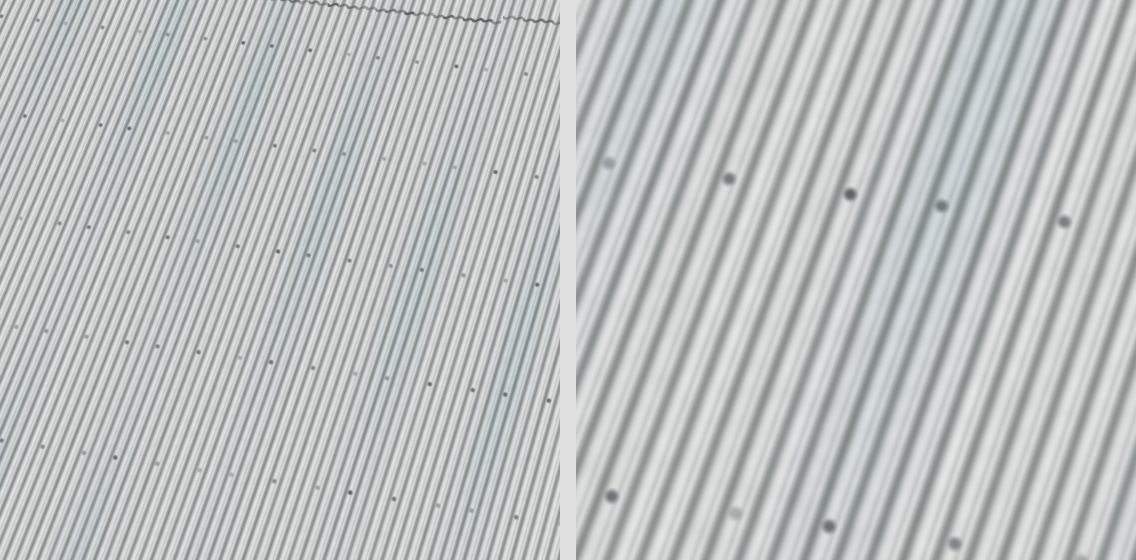
Left, the full canvas; right, a detail of the centre.
Reproduce this texture procedurally as a WebGL 2 fragment shader.

```glsl
#version 300 es
precision highp float;

uniform vec2 u_resolution;
out vec4 fragColor;

// Perspective of the panels: one unit is a panel across, a rivet row up
const vec2 VIEW_CENTER = vec2(0.551, 0.544);
const vec2 ACROSS_AXIS = vec2(0.2001, -0.0257);
const vec2 UP_AXIS = vec2(0.0652, 0.1857);
const vec2 DEPTH_SLOPE = vec2(-0.010, 0.0262);

// Ribs
const float RIBS_PER_PANEL = 11.0;
const float RIB_PHASE = 0.40;
const float GROOVE_HALF_WIDTH = 0.27;
const vec3 GROOVE_COLOR = vec3(0.535, 0.548, 0.545);
const vec3 SHEET_COLOR = vec3(0.803, 0.810, 0.808);
const vec3 CREST_COLOR = vec3(0.872, 0.876, 0.874);

// Rivets and sheet end
const float RIVET_STEP = 4.0;
const float RIVET_RADIUS = 0.0058;
const vec3 RIVET_COLOR = vec3(0.34, 0.36, 0.37);
const float SEAM_ROW = 2.50;
const float SEAM_JUMP = 0.06;
const float SEAM_HALF_WIDTH = 0.024;
const vec3 SEAM_COLOR = vec3(0.33, 0.34, 0.34);

// Weathering
const vec3 OVERLAP_TINT = vec3(0.925, 0.955, 0.975);
const float RIB_VARIATION = 0.16;
const float MOTTLE_AMOUNT = 0.035;

float hash(vec2 p) {
    vec3 q = fract(vec3(p.xyx) * 0.1031);
    q += dot(q, q.yzx + 33.33);
    return fract((q.x + q.y) * q.z);
}

// Distance to the nearest scattered point
float cellular(vec2 p) {
    vec2 cell = floor(p);
    float nearest = 2.0;
    for (int j = -1; j <= 1; j++) {
        for (int i = -1; i <= 1; i++) {
            vec2 id = cell + vec2(i, j);
            vec2 point = id + vec2(hash(id), hash(id + 71.0));
            nearest = min(nearest, distance(p, point));
        }
    }
    return nearest;
}

// Canvas position to panel and row coordinates
vec2 toPanel(vec2 uv) {
    vec2 p = uv - VIEW_CENTER;
    return inverse(mat2(ACROSS_AXIS, UP_AXIS) - outerProduct(p, DEPTH_SLOPE)) * p;
}

float bump(float x, float center, float width) {
    float d = (x - center) / width;
    return exp(-d * d);
}

vec3 ribColor(float rib, float row) {
    float pixel = fwidth(rib);
    float t = fract(rib);
    float grooveId = floor(rib + 0.5);
    float edge = min(t, 1.0 - t);
    float groove = 1.0 - smoothstep(0.0, GROOVE_HALF_WIDTH + 0.2 * pixel, edge);
    float wave = 0.5 + 0.5 * sin(row * 1.7 + grooveId * 2.4);
    groove *= 1.0 - RIB_VARIATION * (0.6 * hash(vec2(grooveId, 5.0)) + 0.4 * wave);

    // Bright crest, faint crease, weaker second crest
    float crest = bump(t, 0.39, 0.13) + 0.55 * bump(t, 0.72, 0.08);
    crest *= 0.8 + 0.4 * hash(vec2(floor(rib), 9.0));
    vec3 color = mix(SHEET_COLOR, CREST_COLOR, crest);
    color -= 0.03 * bump(t, 0.58, 0.06);
    return mix(color, GROOVE_COLOR, groove);
}

float rivetMask(vec2 panel) {
    float mask = 0.0;
    float row = floor(panel.y + 0.5);
    for (int k = 0; k < 3; k++) {
        float x = panel.x - float(k) * RIVET_STEP / RIBS_PER_PANEL;
        vec2 id = vec2(floor(x + 0.5), row);
        vec2 offset = mat2(ACROSS_AXIS, UP_AXIS) * (vec2(x, panel.y) - id);
        float strength = mix(0.35, 0.95, hash(id * 3.0 + vec2(k, 40.0)));
        float spot = 1.0 - smoothstep(0.2, 1.0, length(offset) / RIVET_RADIUS);
        mask = max(mask, strength * spot);
    }
    return mask;
}

float seamMask(vec2 panel, float rib) {
    float line = SEAM_ROW + SEAM_JUMP * step(1.0, panel.x);
    line += 0.010 * sin(rib * 6.2832) + 0.006 * sin(rib * 2.1);
    float strength = mix(0.35, 0.9, hash(vec2(floor(rib + 0.5), 17.0)));
    return strength * (1.0 - smoothstep(0.2, 1.0, abs(panel.y - line) / SEAM_HALF_WIDTH));
}

void main() {
    vec2 uv = gl_FragCoord.xy / u_resolution;
    vec2 panel = toPanel(uv);
    float rib = panel.x * RIBS_PER_PANEL + RIB_PHASE;
    vec3 color = ribColor(rib, panel.y);

    // Cool streaks where panels overlap, fading along their length
    float toOverlap = fract(panel.x + 0.5) - 0.5;
    float streak = bump(toOverlap, 0.0, 0.17);
    streak *= 0.6 + 0.4 * sin(panel.y * 1.3 + panel.x * 0.9 + 0.8);
    color *= mix(vec3(1.0), OVERLAP_TINT, streak);

    // Grime stretched along the ribs
    float mottle = cellular(vec2(rib * 1.5, panel.y * 14.0)) - 0.5;
    color *= 1.0 - MOTTLE_AMOUNT * mottle;

    color = mix(color, RIVET_COLOR, rivetMask(panel));
    color = mix(color, SEAM_COLOR, seamMask(panel, rib));
    fragColor = vec4(color, 1.0);
}
```
